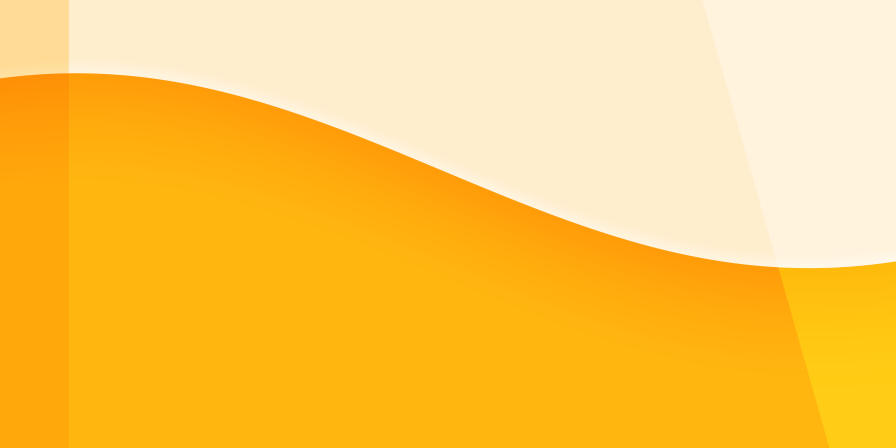
Give the GLSL for this background, as a WebGL 2 fragment shader.

```glsl
#version 300 es
precision highp float;
// Amber wave under a pale cream sky, with a tinted left strip and a slanted bright panel.

#define WAVE_LEVEL 0.619     // mean height of the crest line
#define WAVE_HEIGHT 0.2175   // amplitude of the wave
#define WAVE_CREST 0.170     // x of the highest point
#define WAVE_RATE 1.921      // angular frequency
#define SHADE_DEPTH 0.28     // reach of the orange shade below the wave
#define RIM_DEPTH 0.036      // reach of the pale rim above the wave
#define STRIP_WIDTH 0.1536   // right side of the left strip
#define PANEL_FOOT 1.8516    // x of the panel edge at the bottom
#define PANEL_SLANT 0.2839   // leftward lean of the panel per unit height
#define PANEL_GAIN 0.30      // strength of the panel light

uniform vec2 u_resolution;
out vec4 fragColor;

const vec3 CREAM = vec3(1.0, 0.933, 0.808);
const vec3 GOLD = vec3(1.0, 0.718, 0.062);
const vec3 ORANGE = vec3(1.0, 0.610, 0.035);
const vec3 STRIP_TINT = vec3(1.0, 0.920, 0.725);

// Antialiased coverage: 1 where the signed distance is positive.
float coverage(float dist, float pixel) {
    return clamp(dist / pixel + 0.5, 0.0, 1.0);
}

void main() {
    // Height spans 0..1, width follows the aspect ratio.
    vec2 p = gl_FragCoord.xy / u_resolution.y;
    float pixel = 1.0 / u_resolution.y;

    // Wave line, with its slope to turn height into distance.
    float phase = (p.x - WAVE_CREST) * WAVE_RATE;
    float height = p.y - WAVE_LEVEL - WAVE_HEIGHT * cos(phase);
    float slope = -WAVE_HEIGHT * WAVE_RATE * sin(phase);
    float waveDist = height / sqrt(1.0 + slope * slope);

    // Sky with a soft pale rim along the wave.
    float rim = 1.0 - smoothstep(0.0, RIM_DEPTH, height);
    vec3 sky = mix(CREAM, vec3(1.0), 0.35 * rim);

    // Body fading from orange at the crest line to gold.
    float shade = pow(clamp(1.0 + height / SHADE_DEPTH, 0.0, 1.0), 1.5);
    vec3 body = mix(GOLD, ORANGE, shade);
    vec3 color = mix(body, sky, coverage(waveDist, pixel));

    // Left strip multiplies the colours beneath it.
    color *= mix(vec3(1.0), STRIP_TINT, coverage(STRIP_WIDTH - p.x, pixel));

    // Slanted panel overlays white light.
    float panelDist = (p.x - PANEL_FOOT + PANEL_SLANT * p.y)
                    / sqrt(1.0 + PANEL_SLANT * PANEL_SLANT);
    vec3 lit = min(2.0 * color, vec3(1.0));
    color = mix(color, lit, PANEL_GAIN * coverage(panelDist, pixel));

    fragColor = vec4(color, 1.0);
}
```
